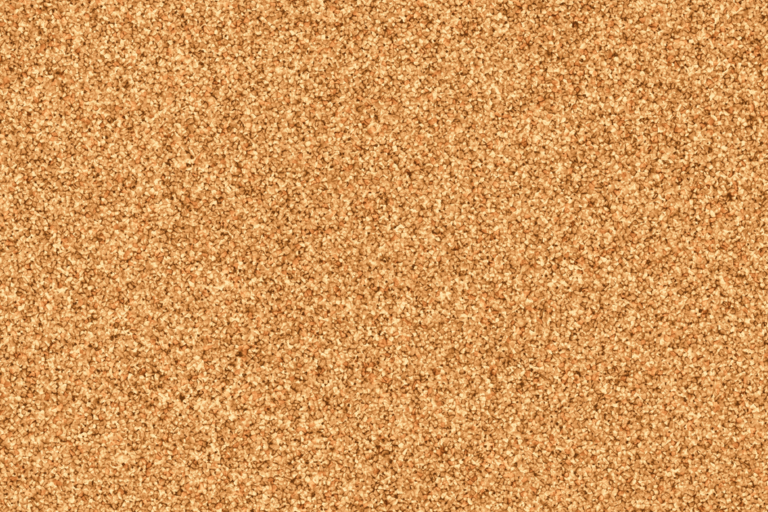
Give the GLSL for this texture, as a Shadertoy shader.

```glsl
// Pressed cork board: small irregular granules in tan, honey and cream.
// Two layers of cellular noise give tilted granules with dark seams and crumbs;
// their summed tone indexes a colour ramp, under faint broad mottling.

#define GRAINS 116.0       // granules per canvas height
#define CRUMBS 245.0       // crumbs per canvas height
#define MEAN_TONE 3.66     // average position on the ramp
#define CONTRAST 1.22      // spread of tones around the average
#define GRAIN_SPREAD 1.3   // tone range between granules
#define GRAIN_TILT 2.1     // tone slope across a granule
#define CRUMB_SPREAD 2.9   // tone range between crumbs
#define SEAM_DEPTH 1.8     // darkening between granules
#define PIT_SHARE 0.05     // share of crumbs that are dark pits
#define PIT_DEPTH 2.8      // darkening inside pits
#define SOFTNESS 0.0030    // width of the softening filter in canvas heights
#define SAMPLES 3          // filter samples per axis

// Bark brown to pale cream
const vec3 RAMP[8] = vec3[8](
    vec3(0.40, 0.21, 0.06), vec3(0.58, 0.33, 0.11),
    vec3(0.72, 0.45, 0.20), vec3(0.82, 0.54, 0.28),
    vec3(0.89, 0.62, 0.36), vec3(0.95, 0.71, 0.45),
    vec3(0.98, 0.82, 0.56), vec3(1.00, 0.90, 0.68));

vec3 hash3(vec2 cell) {
    vec3 h = fract(cell.xyx * vec3(0.1031, 0.1030, 0.0973));
    h += dot(h, h.yxz + 33.33);
    return fract((h.xxy + h.yzz) * h.zyx);
}

vec3 rampColour(float tone) {
    float t = clamp(tone, 0.0, 6.999);
    int i = int(t);
    return mix(RAMP[i], RAMP[i + 1], t - float(i));
}

vec2 cellCentre(vec2 id) {
    return id + hash3(id + 17.0).xy;
}

// Cellular noise with cells of varied size: nearest and second distance, cell id
vec4 cells(vec2 p) {
    vec2 base = floor(p);
    vec2 nearestId = base;
    float nearest = 8.0, second = 8.0;
    for (int y = -1; y <= 1; y++)
    for (int x = -1; x <= 1; x++) {
        vec2 id = base + vec2(x, y);
        vec3 h = hash3(id + 17.0);
        float d = length(id + h.xy - p) * mix(1.25, 0.78, h.z);
        if (d < nearest) {
            second = nearest;
            nearest = d;
            nearestId = id;
        } else {
            second = min(second, d);
        }
    }
    return vec4(nearest, second, nearestId);
}

// Broad, slow changes of tone across the board
float mottling(vec2 p) {
    float waves = sin(p.x * 5.3 + 2.0 * sin(p.y * 3.1))
                + sin(p.y * 7.9 - 1.7 * sin(p.x * 4.3 + 1.0));
    return 0.03 * waves + 0.12 * (0.75 - p.x);
}

vec3 cork(vec2 p) {
    // Bend the cells so that granule outlines are uneven
    vec2 q = p * GRAINS;
    q += 0.16 * sin(q.yx * 2.3 + 1.5 * sin(q * 0.9));

    // Granules, each tilted towards its own side, and their seams
    vec4 grain = cells(q);
    vec3 grainHash = hash3(grain.zw + 71.0);
    vec3 barkHash = hash3(grain.zw + 211.0);
    float angle = 6.2832 * barkHash.y;
    vec2 tilt = GRAIN_TILT * vec2(cos(angle), sin(angle));
    float seam = 1.0 - smoothstep(0.0, 0.35, grain.y - grain.x);
    float tone = GRAIN_SPREAD * (grainHash.x + grainHash.y - 1.0);
    tone += dot(q - cellCentre(grain.zw), tilt);
    tone -= SEAM_DEPTH * seam * mix(0.2, 1.8, grainHash.z);

    // Crumbs, and dark pits that gather along the seams
    vec4 crumb = cells(p * CRUMBS + 41.3);
    vec3 crumbHash = hash3(crumb.zw + 143.0);
    float pitChance = PIT_SHARE * (0.3 + 1.7 * seam);
    tone += CRUMB_SPREAD * (crumbHash.x - 0.5);
    tone -= PIT_DEPTH * step(1.0 - pitChance, crumbHash.y);

    // Recentre after the darkening of seams and pits
    tone += 0.42 * SEAM_DEPTH + PIT_SHARE * PIT_DEPTH;
    vec3 colour = rampColour(MEAN_TONE + CONTRAST * tone + mottling(p));

    // Reddish bark granules
    float rust = step(0.9, barkHash.x);
    return colour * mix(vec3(1.0), vec3(1.0, 0.90, 0.82), rust);
}

void mainImage(out vec4 fragColor, in vec2 fragCoord) {
    vec2 centre = fragCoord / iResolution.y;
    float width = max(SOFTNESS, 1.0 / iResolution.y);
    vec3 sum = vec3(0.0);
    for (int y = 0; y < SAMPLES; y++)
    for (int x = 0; x < SAMPLES; x++) {
        vec2 offset = (vec2(x, y) + 0.5) / float(SAMPLES) - 0.5;
        sum += cork(centre + width * offset);
    }
    fragColor = vec4(sum / float(SAMPLES * SAMPLES), 1.0);
}
```
